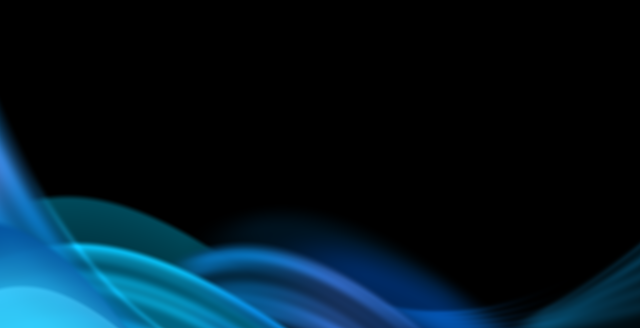
Reproduce this background procedurally as a Shadertoy shader.

```glsl
#define NAVY vec3(0.00, 0.13, 0.36)
#define TEAL vec3(0.00, 0.30, 0.37)
#define CYAN vec3(0.03, 0.68, 0.87)
#define AZURE vec3(0.03, 0.45, 0.74)
#define COBALT vec3(0.20, 0.42, 0.78)
#define ICE vec3(0.20, 0.82, 1.00)
#define DEEP vec3(0.01, 0.32, 0.62)
#define STRAND_COUNT 5
#define STREAK_AMOUNT 0.13

// Height of a rounded crest whose flanks straighten with distance
float crest(float x, float centre, float top, float bend) {
    float d = abs(x - centre);
    return top - bend * d * d / (1.0 + 1.5 * d);
}

// Soft entry at the upper edge, slow fall-off underneath
float veil(float depth, float softness, float thickness) {
    return smoothstep(0.0, softness, depth) * exp(-max(depth, 0.0) / thickness);
}

// Layered sines that run along a fold
float streaks(float depth, float x) {
    float wave = sin(depth * 75.0 + x * 9.0) + 0.5 * sin(depth * 141.0 - x * 13.0);
    return 1.0 + STREAK_AMOUNT * wave;
}

vec3 rearVeils(vec2 p) {
    // Wide navy haze with a brighter inner fold
    float outer = crest(p.x, 0.44, 0.385, 4.3) - p.y;
    float inner = crest(p.x, 0.47, 0.315, 3.9) - p.y;
    float leftFade = smoothstep(0.28, 0.42, p.x);
    vec3 col = vec3(0.0, 0.09, 0.15) * veil(outer, 0.09, 0.4) * leftFade;
    col += NAVY * veil(inner, 0.13, 0.6) * smoothstep(0.36, 0.58, p.x);
    col *= 1.0 - 0.85 * smoothstep(0.68, 0.83, p.x);

    // Teal hump
    float hump = crest(p.x, 0.105, 0.412, 4.2) - p.y;
    float humpMask = smoothstep(0.0, 0.025, hump) * (1.0 - smoothstep(0.28, 0.46, p.x));
    return mix(col, TEAL * exp(-max(hump, 0.0) * 2.0), humpMask);
}

vec3 middleVeils(vec3 col, vec2 p) {
    // Blue ribbon, shifting from azure to cobalt along its length
    float ribbon = crest(p.x, 0.38, 0.27, 4.6) - p.y;
    vec3 tint = mix(AZURE, COBALT, smoothstep(0.38, 0.54, p.x));
    float shade = 0.62 + 0.38 * cos((ribbon - 0.045) * 44.0);
    shade = mix(shade, 0.75, 0.35) * streaks(ribbon, p.x);
    float ribbonMask = smoothstep(0.0, 0.035, ribbon) * smoothstep(0.25, 0.33, p.x);
    ribbonMask *= 1.0 - smoothstep(0.52, 0.76, p.x);
    col = mix(col, tint * shade, ribbonMask * 0.92);

    // Cyan ribbon with dark troughs
    float sheet = crest(p.x, 0.12, 0.27, 3.6) - p.y;
    float trough = 0.5 + 0.5 * cos((sheet - 0.028) * 58.0);
    vec3 sheetTint = mix(CYAN, AZURE * 1.1, smoothstep(0.26, 0.42, p.x));
    vec3 sheetColor = mix(vec3(0.0, 0.36, 0.47), sheetTint, trough);
    float sheetMask = smoothstep(0.0, 0.025, sheet);
    return mix(col, sheetColor * streaks(sheet, p.x * 0.3), sheetMask * 0.93);
}

vec3 leftWing(vec3 col, vec2 p) {
    // Steep sweep down the left side; depth is measured across its edge
    float fall = 1.013 * exp(-4.7 * p.x);
    float slope = 4.7 * fall;
    float across = (fall - 0.293 - p.y) / sqrt(1.0 + slope * slope);
    vec3 tint = mix(AZURE, vec3(0.24, 0.53, 0.88), exp(-pow((p.y - 0.48) / 0.12, 2.0)) * exp(-p.x * 22.0));
    float opacity = smoothstep(0.0, 0.042, across) * mix(0.55, 1.0, smoothstep(0.12, 0.36, p.y));
    col = mix(col, tint * (0.9 + 0.1 * cos(across * 150.0)), opacity);
    col += vec3(0.02, 0.14, 0.18) * exp(-pow((across - 0.012) / 0.006, 2.0)) * smoothstep(0.5, 0.25, p.y);

    // Lower fold, brightening towards the bottom
    float fold = crest(p.x, -0.02, 0.335, 9.0) - p.y;
    vec3 foldColor = mix(DEEP, ICE, smoothstep(0.0, 0.34, fold + p.x * 0.6));
    col = mix(col, foldColor, smoothstep(0.0, 0.03, fold) * 0.9);

    // Bright arc inside the fold
    float arc = crest(p.x, 0.035, 0.135, 7.0) - p.y;
    col += vec3(0.12, 0.16, 0.14) * veil(arc, 0.018, 0.05);
    return col;
}

vec3 rightStrands(vec2 p) {
    vec3 glow = vec3(0.0);
    // Rising wing and its threads
    float run = max(p.x - 0.78, 0.0) / 0.22;
    float edge = 0.27 * pow(run, 1.4) - p.y;
    glow += vec3(0.0, 0.17, 0.25) * veil(edge, 0.07, 0.18) * smoothstep(0.0, 0.3, run);
    for (int i = 0; i < STRAND_COUNT; i++) {
        float k = float(i);
        float rise = (0.25 - 0.035 * k) * pow(run, 1.35 - 0.12 * k) - 0.012 * k;
        float thread = exp(-pow((p.y - rise) / (0.012 + 0.003 * k), 2.0));
        glow += vec3(0.01, 0.09, 0.13) * thread * smoothstep(0.05, 0.35, run);

        // Shallow cradle linking the ribbons to the wing
        float dip = p.x - 0.69 - 0.012 * k;
        float cradle = 0.045 - 0.013 * k + (2.6 - 0.25 * k) * dip * dip;
        float line = exp(-pow((p.y - cradle) / 0.009, 2.0));
        glow += vec3(0.01, 0.13, 0.24) * line * exp(-pow(dip / 0.09, 2.0));
    }
    return glow;
}

void mainImage(out vec4 fragColor, in vec2 fragCoord) {
    vec2 p = fragCoord / iResolution.xy;
    vec3 col = rearVeils(p) + rightStrands(p);
    col = middleVeils(col, p);
    col = leftWing(col, p);
    fragColor = vec4(clamp(col, 0.0, 1.0), 1.0);
}
```
